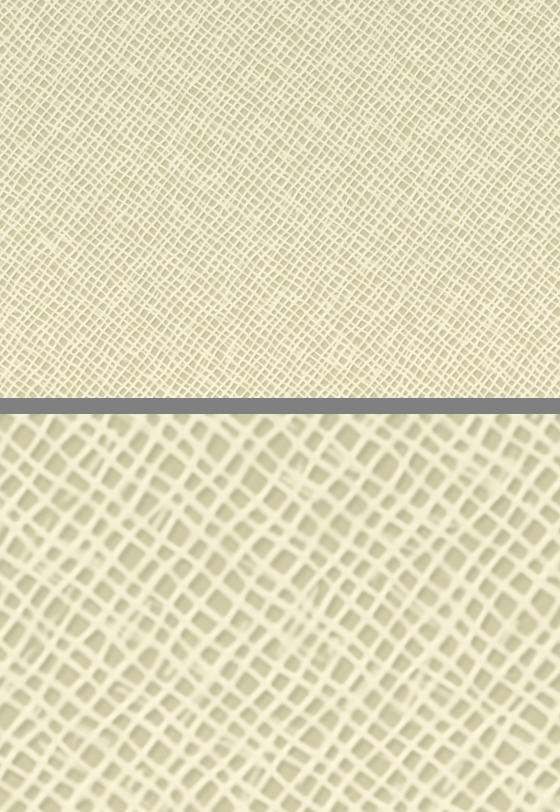
Top, the full canvas; bottom, a detail of the centre.
Give the GLSL for this texture, as a Shadertoy shader.

```glsl
// Cream embossed leatherette: two crossing families of slightly wavy ridges
// enclose small sunken, rounded diamonds. A height field is built from the
// ridges, then lit from the upper left with a soft shadow in each hollow.

float hash(float n) {
    return fract(sin(n * 127.1 + 3.7) * 43758.5);
}

// Layered sines, roughly -1..1
float waves(vec2 p) {
    return 0.5 * sin(p.x + 1.7 * sin(p.y * 0.8))
         + 0.3 * sin(p.y * 1.9 - p.x * 0.7 + 2.0)
         + 0.2 * sin(p.x * 3.1 + p.y * 2.3 + 4.0);
}

// Height of one family of roughly parallel ridges running along an angle
float ridges(vec2 p, float angle, float density, float halfWidth, float seed) {
    float c = cos(angle), s = sin(angle);
    vec2 q = vec2(c * p.x + s * p.y, c * p.y - s * p.x) * density;
    q.y += 0.22 * waves(q * 0.16 + seed);
    float height = 0.0;
    for (int i = -1; i <= 1; i++) {
        float id = floor(q.y) + float(i);
        float r = hash(id + seed);
        float r2 = hash(id + seed + 71.3);
        float wobble = 0.11 * sin(q.x * (0.40 + 0.4 * r) + 40.0 * r)
                     + 0.06 * sin(q.x * (1.1 + 0.8 * r2) + 60.0 * r2);
        float centre = id + 0.5 + 0.30 * (r - 0.5) + wobble;
        float width = halfWidth * (0.9 + 0.25 * r2 + 0.25 * sin(q.x * 0.9 + 30.0 * r2));
        float d = abs(q.y - centre);
        float strength = 0.86 + 0.14 * sin(q.x * 1.3 + 50.0 * r);
        height = max(height, strength * (1.0 - smoothstep(0.0, width + 0.16, d)));
    }
    return height;
}

// Combined relief: the main net plus sparse stray ridges that come and go
float relief(vec2 p) {
    float falling = ridges(p, -0.69, 53.0, 0.17, 5.0);
    float rising = ridges(p, 0.90, 52.0, 0.16, 190.0);
    float strayFall = ridges(p, -0.58, 27.0, 0.02, 410.0)
                    * smoothstep(0.0, 0.4, waves(p * 47.0));
    float strayRise = ridges(p, 1.01, 27.0, 0.02, 630.0)
                    * smoothstep(0.0, 0.4, waves(p.yx * 51.0 + 9.0));
    return 1.0 - (1.0 - falling) * (1.0 - rising)
               * (1.0 - 0.65 * strayFall) * (1.0 - 0.65 * strayRise);
}

void mainImage(out vec4 fragColor, in vec2 fragCoord) {
    vec2 p = fragCoord / iResolution.y;

    // Relief and its slope towards the light
    float height = relief(p);
    float slope = height - relief(p + vec2(-0.0026, 0.0040));

    // Olive hollows, cream ridges
    vec3 hollow = vec3(0.818, 0.800, 0.652);
    vec3 ridge = vec3(0.958, 0.938, 0.826);
    vec3 color = mix(hollow, ridge, smoothstep(0.05, 1.0, height));

    // Shadow below each upper-left rim, gentle highlight on lit flanks
    color -= vec3(0.085, 0.078, 0.066) * max(-slope, 0.0);
    color += vec3(0.030, 0.030, 0.032) * max(slope, 0.0);

    // Brighter towards the bottom, faint blotches and fine surface grain
    color += vec3(0.030, 0.024, 0.024) * (0.45 - p.y);
    color += 0.004 * waves(p * 9.0 + 3.0);
    color += 0.008 * waves(p * 290.0 + 4.0 * waves(p.yx * 83.0));

    fragColor = vec4(clamp(color, 0.0, 1.0), 1.0);
}
```
